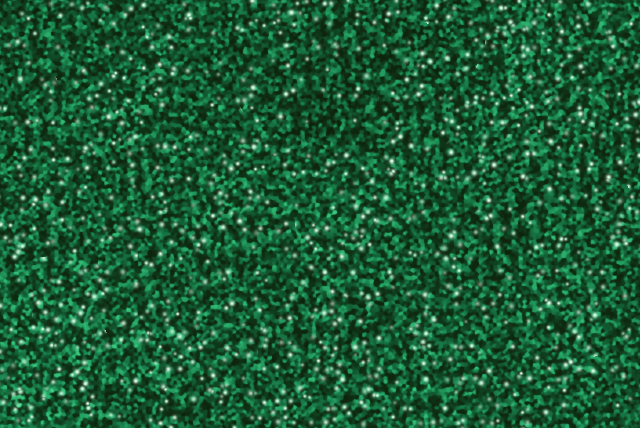
Give the GLSL for this texture, as a Shadertoy shader.

```glsl
float hash(vec2 p) {
    return fract(sin(dot(p, vec2(127.1, 311.7))) * 43758.5453);
}

vec2 hash2(vec2 p) {
    return vec2(hash(p), hash(p + 57.3));
}

float noise(vec2 p) {
    vec2 i = floor(p), f = fract(p);
    f = f * f * (3.0 - 2.0 * f);
    return mix(mix(hash(i), hash(i + vec2(1, 0)), f.x),
               mix(hash(i + vec2(0, 1)), hash(i + vec2(1, 1)), f.x), f.y);
}

// Soft Voronoi flakes, each with its own tone and tilt
float flakes(vec2 p) {
    vec2 cell = floor(p);
    float tone = 0.0, total = 0.0;
    for (int y = -1; y <= 1; y++)
    for (int x = -1; x <= 1; x++) {
        vec2 id = cell + vec2(x, y);
        vec2 d = p - id - 0.1 - 0.8 * hash2(id + 3.7);
        float tilt = 6.2832 * hash(id + 19.1);
        float along = dot(d, vec2(cos(tilt), sin(tilt)));
        float weight = exp(-6.0 * (dot(d, d) - 0.35 * along * along));
        float shade = hash(id + 41.9);
        tone += weight * shade * shade;
        total += weight;
    }
    return tone / total;
}

// Scattered round glints with soft halos
float glints(vec2 p, float density) {
    vec2 cell = floor(p);
    float light = 0.0;
    for (int y = -1; y <= 1; y++)
    for (int x = -1; x <= 1; x++) {
        vec2 id = cell + vec2(x, y);
        vec2 d = p - id - hash2(id + 71.3);
        float radius = mix(0.22, 0.36, hash(id + 13.7));
        float strength = mix(0.45, 1.1, hash(id + 29.5));
        float lit = step(hash(id + 97.1), density);
        light = max(light, lit * strength * exp(-dot(d, d) / (radius * radius)));
    }
    return min(light, 1.0);
}

void mainImage(out vec4 fragColor, in vec2 fragCoord) {
    vec2 uv = fragCoord / iResolution.y;

    // Broad unevenness of the surface
    float patches = 0.6 * noise(uv * 4.0 + 5.0) + 0.4 * noise(uv * 11.0);
    float corner = exp(-9.0 * dot(uv, uv));

    // Green flakes, from deep shade to emerald
    float green = 0.14 + 0.58 * flakes(uv * 118.0);
    green *= 0.88 + 0.24 * patches + 0.15 * corner;
    vec3 color = vec3(0.055 + 0.36 * green * green * green, green, 0.69 * green - 0.05);

    // Pale sparkle
    float sparkle = glints(uv * 57.0, 0.08 + 0.22 * patches);
    color = mix(color, vec3(0.82, 0.98, 0.88), sparkle);

    fragColor = vec4(color, 1.0);
}
```
